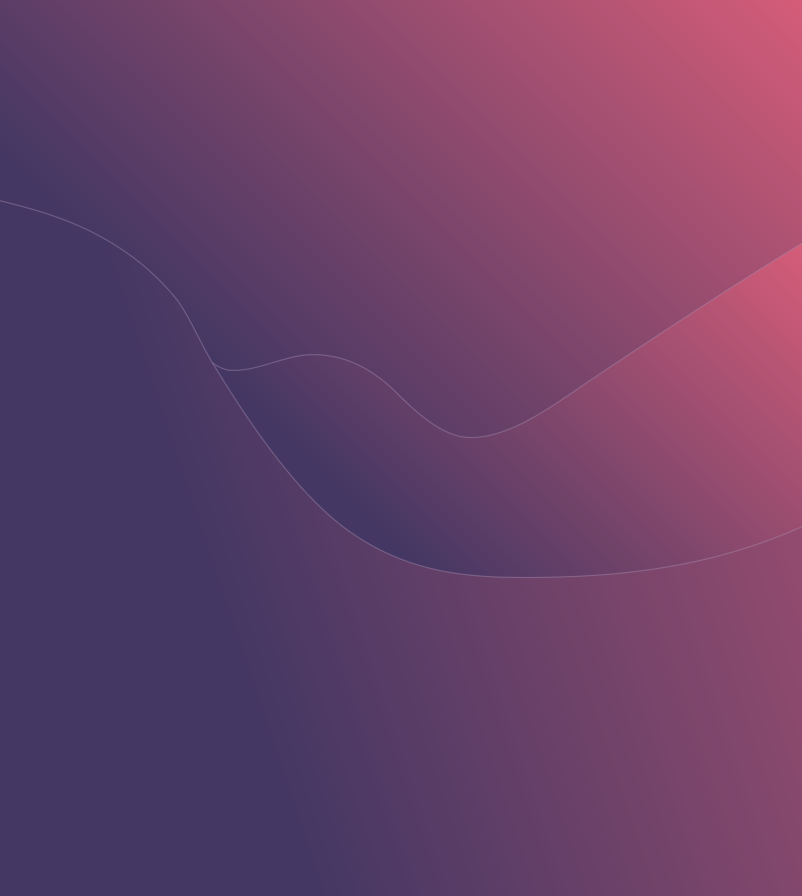
This background is drawn by a WebGL 2 fragment shader. Its source:

```glsl
#version 300 es
precision highp float;

uniform vec2 u_resolution;
out vec4 outColor;

// Palette
const vec3 INDIGO = vec3(0.267, 0.216, 0.388);
const vec3 ROSE = vec3(0.835, 0.363, 0.472);
const vec3 RIM = vec3(0.66, 0.56, 0.70);

// Layout, in units of the canvas height
const float ASPECT = 0.8945;
const float RIM_WIDTH = 0.0013;
const float RIM_ALPHA = 0.42;

// Gradients: direction.xy, start, end
const vec4 BACK_RAMP = vec4(1.0, 1.0, 0.831, 1.896);
const vec4 MIDDLE_RAMP = vec4(1.0, 1.0, 0.831, 1.622);
const vec4 FRONT_RAMP = vec4(1.0, 0.335, 0.352, 1.602);

// Wave knots: x, height, slope
const int KNOTS = 7;
const vec3 MIDDLE_WAVE[KNOTS] = vec3[KNOTS](
    vec3(0.237, 0.595, -0.75), vec3(0.2604, 0.5866, 0.0),
    vec3(0.349, 0.6042, 0.0), vec3(0.4427, 0.5612, -1.0),
    vec3(0.5247, 0.5117, 0.0), vec3(0.6641, 0.5794, 0.67),
    vec3(0.8958, 0.7292, 0.61));
const vec3 FRONT_WAVE[KNOTS] = vec3[KNOTS](
    vec3(0.0, 0.776, -0.25), vec3(0.1302, 0.7253, -0.64),
    vec3(0.1953, 0.668, -1.2), vec3(0.237, 0.595, -1.65),
    vec3(0.3906, 0.4063, -0.7), vec3(0.586, 0.3555, 0.0),
    vec3(0.8958, 0.4128, 0.45));

// Cubic Hermite segment between two knots
float hermite(vec3 a, vec3 b, float x) {
    float span = b.x - a.x;
    float t = clamp((x - a.x) / span, 0.0, 1.0);
    float u = 1.0 - t;
    return mix(a.y, b.y, t * t * (3.0 - 2.0 * t))
         + span * t * u * (a.z * u - b.z * t);
}

float waveHeight(vec3 knots[KNOTS], float x) {
    float height = knots[0].y;
    for (int i = 0; i < KNOTS - 1; i++) {
        if (x >= knots[i].x) height = hermite(knots[i], knots[i + 1], x);
    }
    return height;
}

vec3 ramp(vec4 g, vec2 p) {
    return mix(INDIGO, ROSE, clamp((dot(p, g.xy) - g.z) / (g.w - g.z), 0.0, 1.0));
}

// Fill below a wave, then trace its hairline rim
vec3 addWave(vec3 below, vec3 fill, vec3 knots[KNOTS], vec2 p) {
    float pixel = 1.0 / u_resolution.y;
    float x = p.x;
    float slope = (waveHeight(knots, x + pixel) - waveHeight(knots, x - pixel)) / (2.0 * pixel);
    float dist = (p.y - waveHeight(knots, x)) / sqrt(1.0 + slope * slope);
    float inside = clamp(0.5 - dist / pixel, 0.0, 1.0);
    float coverage = min(RIM_WIDTH / pixel, 1.0);
    float rim = coverage * clamp(0.5 + (max(RIM_WIDTH, pixel) * 0.5 - abs(dist)) / pixel, 0.0, 1.0);
    return mix(mix(below, fill, inside), RIM, rim * RIM_ALPHA);
}

void main() {
    vec2 p = gl_FragCoord.xy / u_resolution * vec2(ASPECT, 1.0);

    // Back to front
    vec3 color = ramp(BACK_RAMP, p);
    color = addWave(color, ramp(MIDDLE_RAMP, p), MIDDLE_WAVE, p);
    color = addWave(color, ramp(FRONT_RAMP, p), FRONT_WAVE, p);

    outColor = vec4(color, 1.0);
}
```
